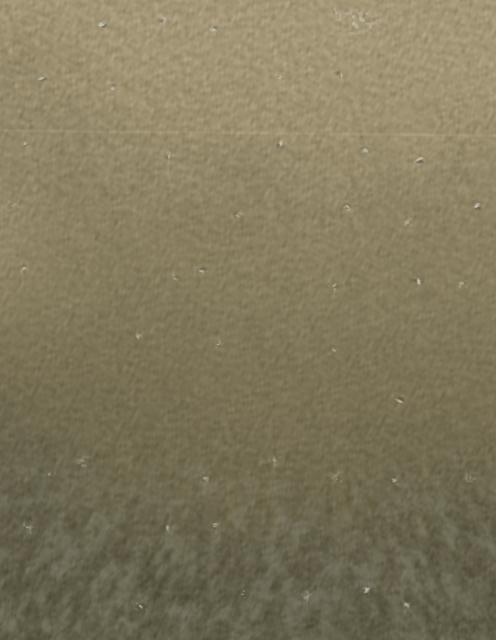
Reproduce this texture procedurally as a WebGL 1 fragment shader.

```glsl
precision highp float;
// Damp, worn sand surface: a tan-to-olive vertical gradient with fine embossed
// grain, short slanted wet flecks near the bottom, scattered pale chips with
// dark shadows and faint trails, and one thin pale seam near the top.
uniform vec2 u_resolution;

const vec3 DEEP_OLIVE = vec3(0.385, 0.370, 0.290);
const vec3 OLIVE      = vec3(0.440, 0.415, 0.310);
const vec3 KHAKI      = vec3(0.490, 0.450, 0.340);
const vec3 TAN        = vec3(0.540, 0.500, 0.380);
const vec3 PALE_TAN   = vec3(0.640, 0.590, 0.465);
const vec3 WET_GREY   = vec3(0.455, 0.460, 0.390);
const vec3 CHIP       = vec3(0.800, 0.800, 0.750);
const vec3 SHADOW     = vec3(0.270, 0.260, 0.190);

const float GRAIN_SCALE  = 200.0;
const float GRAIN_RELIEF = 0.068;
const float FLECK_RELIEF = 0.17;
const float CHIP_CELLS   = 10.0;
const float CHIP_SHARE   = 0.5;
const float SEAM_HEIGHT  = 0.796;
const vec2  CRUMB_CENTER = vec2(0.555, 0.966);

float hash(vec2 p) {
  return fract(sin(dot(p, vec2(127.1, 311.7))) * 43758.5453);
}

float noise(vec2 p) {
  vec2 i = floor(p);
  vec2 f = fract(p);
  f = f * f * (3.0 - 2.0 * f);
  return mix(mix(hash(i), hash(i + vec2(1.0, 0.0)), f.x),
             mix(hash(i + vec2(0.0, 1.0)), hash(i + vec2(1.0, 1.0)), f.x), f.y);
}

// Octaves are turned against each other to hide the lattice.
float fbm(vec2 p) {
  float sum = 0.0;
  float amp = 0.5;
  for (int i = 0; i < 4; i++) {
    sum += amp * noise(p);
    p = mat2(1.6, 1.2, -1.2, 1.6) * p + 7.3;
    amp *= 0.5;
  }
  return sum / 0.9375;
}

// Relief lit from the left, from two turned layers of noise.
float emboss(vec2 p) {
  vec2 q = mat2(0.82, 0.57, -0.57, 0.82) * p;
  vec2 r = mat2(0.9, -0.43, 0.43, 0.9) * p * 0.62 + 31.0;
  return noise(q) - noise(q + vec2(0.7, -0.3)) + 0.7 * (noise(r) - noise(r + vec2(0.6, 0.3)));
}

// Tone 0..1 to sand colour, darkest at the bottom.
vec3 sandRamp(float t) {
  vec3 c = mix(DEEP_OLIVE, OLIVE, smoothstep(0.06, 0.30, t));
  c = mix(c, KHAKI, smoothstep(0.24, 0.48, t));
  c = mix(c, TAN, smoothstep(0.44, 0.70, t));
  return mix(c, PALE_TAN, smoothstep(0.62, 0.98, t));
}

// Coverage of a soft-edged ellipse.
float blob(vec2 d, vec2 size, float edge) {
  float dist = (length(d / size) - 1.0) * min(size.x, size.y);
  return 1.0 - smoothstep(-edge, edge, dist);
}

// One ragged chip at most per cell, with shadow, crumbs and sometimes a trail.
vec3 addChips(vec3 color, vec2 p, float edge) {
  vec2 cell = floor(p * CHIP_CELLS);
  if (hash(cell + 3.1) > CHIP_SHARE) return color;
  vec2 jitter = vec2(hash(cell + 11.7), hash(cell + 23.9));
  vec2 d = p - (cell + mix(vec2(0.15, 0.5), vec2(0.85, 0.85), jitter)) / CHIP_CELLS;
  float kind = hash(cell + 37.3);
  float angle = (hash(cell + 41.1) - 0.5) * 3.0;
  vec2 ragged = d + 0.0035 * (vec2(noise(p * 230.0), noise(p * 230.0 + 40.0)) - 0.5);
  vec2 r = mat2(cos(angle), sin(angle), -sin(angle), cos(angle)) * ragged;
  vec2 size = mix(vec2(0.0018, 0.0012), vec2(0.0052, 0.0026), kind * kind);
  float trail = (1.0 - smoothstep(0.0, 0.0022, abs(d.x + 0.002 * noise(p * 60.0))))
              * smoothstep(-0.045, -0.01, d.y) * (1.0 - smoothstep(-0.008, 0.0, d.y));
  color += 0.03 * trail * step(0.6, hash(cell + 53.0));
  float crumbs = exp(-dot(d, d) * 12000.0) * smoothstep(0.58, 0.85, noise(p * 210.0));
  color = mix(color, CHIP, 0.4 * crumbs);
  vec2 side = 0.0045 * vec2(cos(angle * 2.0), sin(angle * 2.0));
  color = mix(color, SHADOW, 0.55 * kind * blob(ragged - side, size * 1.1, edge * 1.5));
  return mix(color, CHIP, mix(0.25, 0.85, kind) * blob(r, size, edge));
}

void main() {
  vec2 p = gl_FragCoord.xy / u_resolution.y;
  float edge = 1.0 / u_resolution.y;

  // Broad light: fall-off, glow on the left, darker lower left, mottling
  float tone = 0.02 + 0.96 * p.y;
  tone += 0.20 * exp(-p.x * 6.0) * exp(-pow((p.y - 0.60) / 0.17, 2.0));
  tone -= 0.12 * exp(-p.x * 5.0) * exp(-pow((p.y - 0.32) / 0.14, 2.0));
  tone += 0.16 * (p.x - 0.36) * smoothstep(0.15, 0.8, p.y);
  tone += 0.20 * (fbm(p * vec2(4.0, 3.5)) - 0.5);
  tone += 0.13 * (fbm(p * vec2(62.0, 30.0)) - 0.5);
  vec3 color = sandRamp(clamp(tone, 0.0, 1.0));

  // Fine grain, crisper at the top
  float grain = emboss(p * GRAIN_SCALE * vec2(1.0, 0.72));
  color += GRAIN_RELIEF * grain * mix(0.7, 1.0, smoothstep(0.45, 0.95, p.y));

  // Short slanted flecks, growing towards the bottom
  float wet = 1.0 - smoothstep(0.04, 0.44, p.y);
  float lean = mix(-0.45, 0.35, smoothstep(0.3, 0.7, p.x));
  vec2 slanted = vec2(p.x + (p.y - 0.15) * lean, p.y);
  float fleck = fbm(slanted * vec2(78.0, 46.0)) - 0.5;
  color += FLECK_RELIEF * wet * fleck;
  float damp = smoothstep(0.35, 0.65, fbm(p * 9.0 + 5.0));
  color = mix(color, WET_GREY, 0.5 * wet * damp * smoothstep(0.0, 0.3, fleck));

  // Thin seam, broken by noise
  float seamOffset = p.y - SEAM_HEIGHT + 0.010 * p.x;
  float seam = 1.0 - smoothstep(0.0006, 0.0036, abs(seamOffset));
  color += 0.035 * seam * (0.6 + 0.6 * noise(vec2(p.x * 22.0, 4.0)));

  // Crumbled pale patch and scattered chips
  vec2 crumb = p - CRUMB_CENTER;
  float patchMask = exp(-dot(crumb, crumb * vec2(800.0, 2600.0)));
  color = mix(color, CHIP, 0.6 * patchMask * smoothstep(0.5, 0.8, noise(p * 190.0)));
  color = addChips(color, p, edge);

  gl_FragColor = vec4(clamp(color, 0.0, 1.0), 1.0);
}
```
